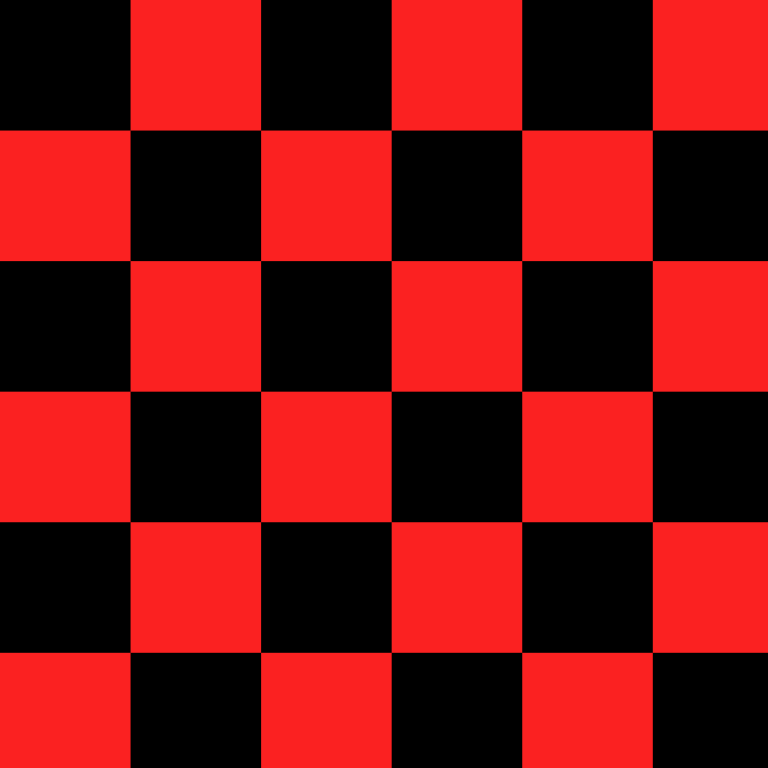
Write a WebGL 2 fragment shader that draws this pattern.

```glsl
#version 300 es
precision highp float;
// Red and black checkerboard anchored at the top left, cropped at the right and bottom.

uniform vec2 u_resolution;
out vec4 fragColor;

const float CELL_SIZE = 0.17; // side of one square, as a share of the canvas
const vec3 BLACK = vec3(0.0);
const vec3 RED = vec3(0.984, 0.129, 0.129);

// Signed distance to the nearest cell edge per axis: positive in even cells.
vec2 stripeDistance(vec2 cell) {
    return abs(mod(cell - 0.5, 2.0) - 1.0) - 0.5;
}

void main() {
    // Cell coordinates, counted from the top left corner
    vec2 uv = gl_FragCoord.xy / u_resolution;
    vec2 cell = vec2(uv.x, 1.0 - uv.y) / CELL_SIZE;
    vec2 pixel = 1.0 / (u_resolution * CELL_SIZE);

    // Smooth coverage of the even columns and rows
    vec2 even = clamp(stripeDistance(cell) / pixel + 0.5, 0.0, 1.0);

    // Red where column and row differ in parity
    float red = mix(even.x, 1.0 - even.x, even.y);
    fragColor = vec4(mix(BLACK, RED, red), 1.0);
}
```
